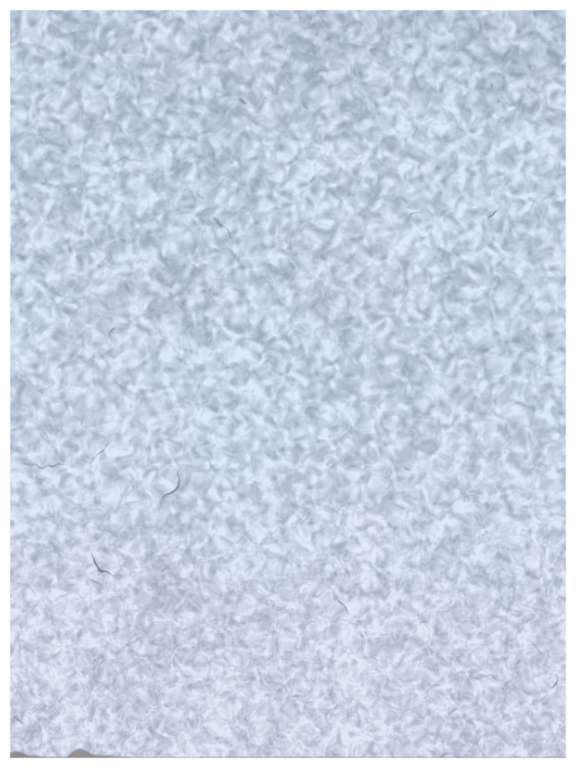
Give the GLSL for this texture, as a Shadertoy shader.

```glsl
// Pale blue-grey granite slab with fine mottled grain, faint veins and a white margin.
#define GRAIN_FREQ 112.0
#define GRAIN_GAIN 1.75
#define CLOUD_GAIN 0.22
#define BASE_TONE 0.63
#define MARGIN 0.0132
#define CRACKS 26
#define DARK_STONE vec3(0.63, 0.68, 0.76)
#define LIGHT_STONE vec3(0.84, 0.89, 0.95)
#define CRACK_COLOR vec3(0.42, 0.45, 0.53)
#define SOIL_COLOR vec3(0.50, 0.44, 0.43)
#define MARGIN_COLOR vec3(0.995, 0.995, 1.0)

float hash(vec2 p) {
    vec3 q = fract(vec3(p.xyx) * 0.1031);
    q += dot(q, q.yzx + 33.33);
    return fract((q.x + q.y) * q.z);
}

float noise(vec2 p) {
    vec2 i = floor(p), f = fract(p);
    f = f * f * (3.0 - 2.0 * f);
    return mix(mix(hash(i), hash(i + vec2(1, 0)), f.x),
               mix(hash(i + vec2(0, 1)), hash(i + vec2(1, 1)), f.x), f.y);
}

mat2 rotation(float a) {
    return mat2(cos(a), sin(a), -sin(a), cos(a));
}

// Zero-centred cloud of broad tones
float clouds(vec2 p) {
    return 0.5 * noise(p * 5.0) + 0.3 * noise(rotation(0.7) * p * 13.0 + 7.0)
         + 0.2 * noise(rotation(1.9) * p * 31.0 + 19.0) - 0.5;
}

// Zero-centred mottling, finer toward the lower edge
float grain(vec2 p) {
    vec2 warp = vec2(noise(p * 60.0), noise(p * 60.0 + 41.0)) - 0.5;
    vec2 q = (p + 0.009 * warp) * GRAIN_FREQ;
    float coarse = noise(rotation(0.5) * q + 60.0);
    float medium = noise(rotation(1.3) * q * 1.7 + 130.0);
    float fine = noise(rotation(2.2) * q * 2.7 + 310.0);
    float low = 1.0 - smoothstep(0.1, 0.5, p.y);
    float mottled = mix(0.58, 0.44, low) * coarse + 0.27 * medium
                  + mix(0.15, 0.29, low) * fine;
    return mottled - 0.5;
}

// Short, tapered, wandering hairline marks
float cracks(vec2 p, float aspect) {
    float mask = 0.0;
    for (int i = 0; i < CRACKS; i++) {
        vec2 seed = vec2(float(i) * 7.0 + 3.0, 11.0);
        vec2 center = vec2(hash(seed) * aspect, hash(seed + 17.0));
        float angle = (hash(seed + 29.0) - 0.5) * 2.4;
        float span = mix(0.012, 0.055, pow(hash(seed + 43.0), 2.0));
        vec2 q = rotation(angle) * (p - center);
        q.y += 0.016 * (noise(vec2(q.x * 45.0, float(i))) - 0.5)
             + 0.005 * (noise(p * 130.0) - 0.5);
        float taper = 1.0 - smoothstep(0.2, 1.0, abs(q.x) / span);
        float line = 1.0 - smoothstep(0.0004, 0.0028, abs(q.y));
        float strength = mix(0.2, 0.75, pow(hash(seed + 59.0), 2.0));
        float broken = smoothstep(0.25, 0.6, noise(p * 85.0 + seed));
        mask = max(mask, line * taper * strength * broken);
    }
    return mask;
}

// Broad shadowed seams that fade along a nearly level path
float seams(vec2 p) {
    float mask = 0.0;
    for (int i = 0; i < 4; i++) {
        float k = float(i);
        float side = mod(k, 2.0);
        float path = 0.31 + 0.19 * k + 0.12 * (p.x - 0.3) + 0.03 * (noise(vec2(p.x * 9.0, k)) - 0.5);
        float reach = mix(1.0 - smoothstep(0.08, 0.27, p.x), smoothstep(0.48, 0.68, p.x), side);
        float offset = p.y - path + 0.008 * (noise(p * 70.0) - 0.5);
        mask = max(mask, reach * exp(-pow(offset / 0.007, 2.0)));
    }
    return mask;
}

void mainImage(out vec4 fragColor, in vec2 fragCoord) {
    vec2 p = fragCoord / iResolution.y;
    float aspect = iResolution.x / iResolution.y;
    float pixel = 1.0 / iResolution.y;

    // Stone tone from grain, clouds and seams
    float tone = BASE_TONE + GRAIN_GAIN * grain(p) + CLOUD_GAIN * clouds(p);
    tone += 0.09 * (1.0 - smoothstep(0.0, 0.65, p.y)) - 0.12 * smoothstep(0.7, 1.0, p.y);
    tone -= 0.28 * seams(p);
    vec3 color = mix(DARK_STONE, LIGHT_STONE, clamp(tone, -0.15, 1.12));

    // Faint drift from cool blue to warm lilac
    float warmth = 1.0 - smoothstep(0.1, 0.5, p.y) + 0.8 * clouds(p * 1.3 + 9.0);
    color += vec3(0.012, -0.006, -0.004) * warmth;
    color = mix(color, CRACK_COLOR, cracks(p, aspect));

    // Soil caught along the lower left edge
    float rim = MARGIN + 0.016 * noise(vec2(p.x * 48.0, 5.0)) * (1.0 - smoothstep(0.08, 0.18, p.x));
    float soil = 1.0 - smoothstep(rim - 0.002, rim + 0.003, p.y);
    color = mix(color, SOIL_COLOR, 0.7 * soil);

    // White margin
    vec2 inset = min(p, vec2(aspect, 1.0) - p) - MARGIN;
    float slab = smoothstep(-pixel, pixel, min(inset.x, inset.y));
    fragColor = vec4(mix(MARGIN_COLOR, color, slab), 1.0);
}
```
